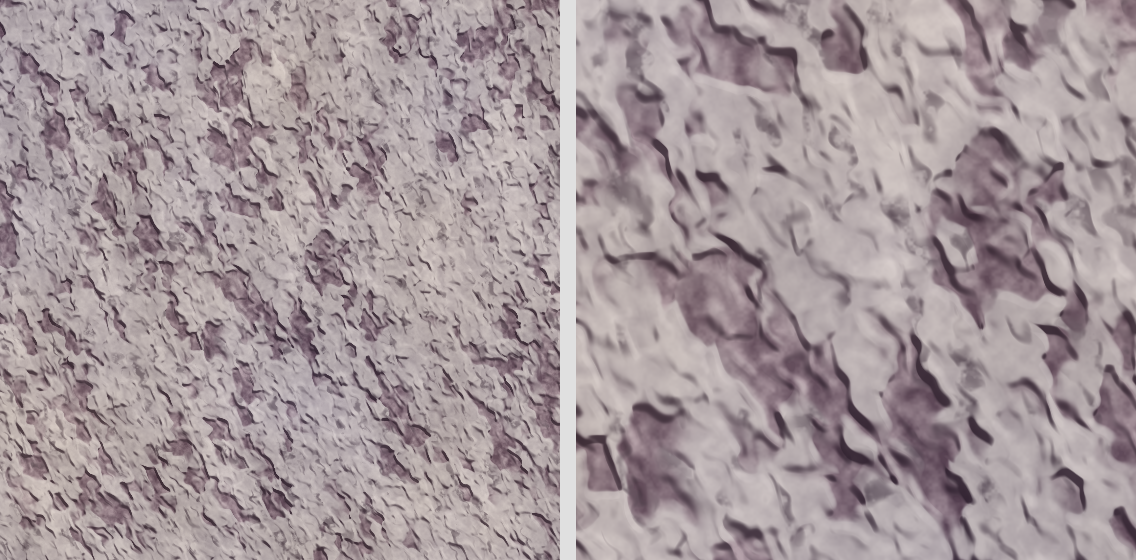
Left: the whole. Right: its middle third, enlarged.
A WebGL 2 fragment shader for this texture:

```glsl
#version 300 es
precision highp float;

uniform vec2 u_resolution;
out vec4 fragColor;

vec3 hash3(vec2 cell) {
  vec3 q = fract(vec3(cell.xyx) * vec3(0.1031, 0.1030, 0.0973));
  q += dot(q, q.yxz + 33.33);
  return fract((q.xxy + q.yzz) * q.zyx);
}

float valueNoise(vec2 p) {
  vec2 cell = floor(p);
  vec2 f = fract(p);
  f = f * f * (3.0 - 2.0 * f);
  float low = mix(hash3(cell).x, hash3(cell + vec2(1.0, 0.0)).x, f.x);
  float high = mix(hash3(cell + vec2(0.0, 1.0)).x, hash3(cell + 1.0).x, f.x);
  return mix(low, high, f.y);
}

float fbm(vec2 p) {
  float sum = 0.0;
  float amplitude = 0.55;
  for (int i = 0; i < 3; i++) {
    sum += amplitude * valueNoise(p);
    p = p * 2.03 + 17.3;
    amplitude *= 0.5;
  }
  return sum;
}

// Random level per boxy Voronoi cell, blended softly across the cell borders
float flakeLevel(vec2 p, float sharpness) {
  vec2 cell = floor(p);
  float total = 0.0;
  float weightSum = 0.0;
  for (int y = -1; y <= 1; y++) {
    for (int x = -1; x <= 1; x++) {
      vec2 neighbour = cell + vec2(x, y);
      vec3 rnd = hash3(neighbour + 50.0);
      vec2 d = neighbour + 0.1 + 0.8 * rnd.xy - p;
      float weight = exp(-sharpness * length(d * d));
      total += weight * rnd.z;
      weightSum += weight;
    }
  }
  return total / weightSum;
}

// Curved coordinates: x across the grain, y along it
vec2 grainSpace(vec2 p) {
  return vec2(p.x + 0.5 * p.y - 0.18 * p.y * p.y, p.y - 0.03 * p.x) + 3.0;
}

// Ragged displacement for torn edges
vec2 ragged(vec2 g, float frequency) {
  vec2 q = g * frequency;
  return vec2(valueNoise(q), valueNoise(q + 41.7)) - 0.5;
}

// x: height, y: paint cover, z: flake level, w: fine grain
vec4 surface(vec2 p) {
  vec2 g = grainSpace(p);
  vec2 torn = g + 0.012 * ragged(g, 27.0) + 0.012 * ragged(g, 85.0);
  float large = flakeLevel(torn * vec2(25.0, 15.0), 24.0);
  float small = flakeLevel(torn * vec2(60.0, 38.0) + 9.0, 14.0);
  float grain = valueNoise(torn * vec2(140.0, 75.0));
  float wear = fbm(g * vec2(10.0, 6.5));
  float cover = 0.36 * large + 0.34 * small + 0.62 * wear + 0.14 * (grain - 0.5);
  float paint = smoothstep(0.39, 0.59, cover);
  float height = 0.28 * paint + 0.36 * large + 0.5 * small + 0.5 * grain;
  return vec4(height, paint, 0.5 * (large + small), grain);
}

void main() {
  vec2 p = gl_FragCoord.xy / u_resolution.y;
  vec4 here = surface(p);
  float rise = surface(p + vec2(0.0018, 0.0048)).x - here.x;
  float speckle = fbm(p * 130.0);

  // Pale paint over worn mauve ground
  float paleness = clamp(0.5 * here.z + 0.35 * here.w + 0.5 * speckle, 0.0, 1.0);
  vec3 paintColor = mix(vec3(0.58, 0.53, 0.555), vec3(0.79, 0.75, 0.74), paleness);
  float groundTone = clamp(0.7 * here.w + 1.1 * speckle - 0.4, 0.0, 1.0);
  vec3 groundColor = mix(vec3(0.40, 0.31, 0.36), vec3(0.69, 0.61, 0.635), groundTone);
  vec3 color = mix(groundColor, paintColor, here.y);

  // Short broken cracks that follow the grain
  vec2 g = grainSpace(p);
  vec2 crackPoint = (g + 0.012 * ragged(g, 95.0)) * vec2(115.0, 42.0);
  float crack = smoothstep(0.66, 0.95, valueNoise(crackPoint + 5.0));
  crack *= smoothstep(0.25, 0.6, speckle);
  color = mix(color, vec3(0.31, 0.25, 0.29), 0.6 * crack);

  // Shadow under raised flakes and light on their lips
  float shadow = smoothstep(0.02, 0.55, rise + 0.2 * (speckle - 0.5));
  color = mix(color, vec3(0.23, 0.17, 0.21), 0.87 * shadow);
  color += 0.03 * smoothstep(0.05, 0.4, -rise);

  // Slow drift in depth and between warm and cool stain
  float stain = fbm(p * 3.5 + 7.0) - 0.5;
  float depth = fbm(g * vec2(15.0, 8.0) + 31.0) - 0.48;
  color += stain * vec3(0.05, 0.03, -0.03) + 0.13 * depth;

  fragColor = vec4(clamp(color, 0.0, 1.0), 1.0);
}
```
